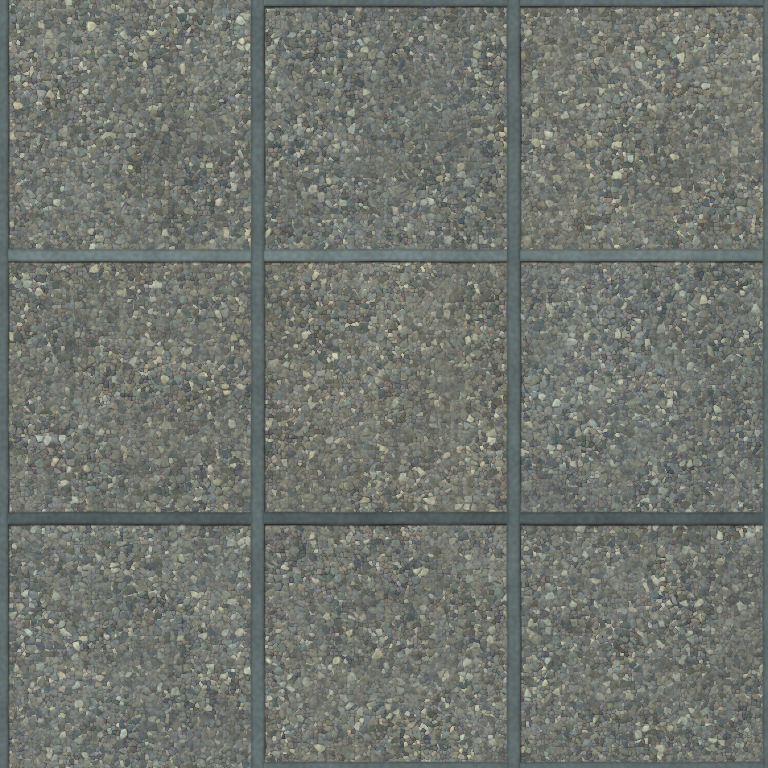
A Shadertoy shader for this texture:

```glsl
// Exposed-aggregate concrete slabs in a three by three grid with slate-grey joints.

const float TILES = 3.0;                        // slabs across and down
const vec2 JOINT_HALF = vec2(0.0088, 0.0080);   // half widths: upright, level
const float JOINT_SHIFT_X = 0.0020;
const vec3 JOINT_SHIFT_Y = vec3(0.0, -0.0080, 0.0010);  // per level joint
const vec3 JOINT_TONE = vec3(1.0, 0.86, 1.16);          // per level joint
const float JOINT_WOBBLE = 0.0010;
const vec2 SHADOW_WIDTH = vec2(0.0026, 0.0036);
const float COARSE_COUNT = 104.0;               // pebbles across the canvas
const float FINE_COUNT = 186.0;
const float WARP = 0.0032;

const vec3 JOINT = vec3(0.365, 0.410, 0.410);
const vec3 SHADOW = vec3(0.130, 0.120, 0.110);
const vec3 RUST = vec3(0.190, 0.115, 0.075);
const vec3 STONE_DARK = vec3(0.335, 0.350, 0.345);
const vec3 STONE_MID = vec3(0.480, 0.490, 0.465);
const vec3 STONE_PALE = vec3(0.690, 0.700, 0.630);
const vec3 CEMENT = vec3(0.465, 0.475, 0.450);
const vec3 WARM = vec3(0.060, 0.010, -0.050);
const vec3 GREEN = vec3(-0.025, 0.025, -0.015);

vec3 hash3(vec2 p) {
    vec3 q = fract(vec3(p.xyx) * vec3(0.1031, 0.1030, 0.0973));
    q += dot(q, q.yxz + 33.33);
    return fract((q.xxy + q.yzz) * q.zyx);
}

float cornerSlope(vec2 cell, vec2 offset, float period) {
    float angle = 6.2832 * hash3(mod(cell, period) + period).x;
    return dot(vec2(cos(angle), sin(angle)), offset);
}

// Gradient noise over the unit canvas, repeating at its borders; about -0.7 to 0.7.
float noise(vec2 uv, float period) {
    vec2 p = uv * period, i = floor(p), f = p - i;
    vec2 w = f * f * f * (f * (f * 6.0 - 15.0) + 10.0);
    vec2 e = vec2(1.0, 0.0);
    return mix(mix(cornerSlope(i, f, period), cornerSlope(i + e, f - e, period), w.x),
               mix(cornerSlope(i + e.yx, f - e.yx, period),
                   cornerSlope(i + 1.0, f - 1.0, period), w.x), w.y);
}

// Cellular pebbles: rgb is the lit stone colour, a is its coverage.
vec4 pebbles(vec2 uv, float count) {
    vec2 p = uv * count, base = floor(p), nearOffset = vec2(0.0);
    float first = 9.0, second = 9.0;
    vec3 id = vec3(0.0);
    for (int y = -1; y <= 1; y++)
    for (int x = -1; x <= 1; x++) {
        vec2 cell = base + vec2(x, y);
        vec3 h = hash3(mod(cell, count) + count);
        vec2 offset = p - cell - 0.1 - 0.8 * h.xy;
        float d = length(offset * mix(vec2(0.85, 1.15), vec2(1.15, 0.85), h.z));
        if (d < first) {
            second = first;
            first = d;
            nearOffset = offset;
            id = hash3(mod(cell, count) + 2.7 * count);
        } else second = min(second, d);
    }
    vec3 stone = mix(STONE_DARK, STONE_MID, smoothstep(0.0, 0.55, id.x));
    stone = mix(stone, STONE_PALE, smoothstep(0.80, 1.0, id.x));
    stone += WARM * (id.y - 0.45) + GREEN * (id.z - 0.5);
    float body = smoothstep(0.0, 0.35, second - first);
    stone *= mix(0.80, 1.04, body) + 0.16 * dot(nearOffset, vec2(-0.5, 0.8));
    return vec4(stone, body * step(0.45, id.z));
}

vec3 aggregate(vec2 uv, vec2 tile) {
    vec2 warped = uv + WARP * vec2(noise(uv, 90.0), noise(uv.yx, 70.0));
    vec4 coarse = pebbles(warped, COARSE_COUNT);
    vec3 color = mix(pebbles(warped, FINE_COUNT).rgb, coarse.rgb, coarse.a);
    // Cement skin lies thicker in some patches
    float skin = 0.22 + 0.5 * noise(uv, 13.0) + 0.35 * noise(uv, 47.0);
    color = mix(color, CEMENT, clamp(skin, 0.0, 0.65));
    // Fine grain, broad stains and a tone for each slab
    color *= 1.0 + 0.16 * noise(uv, 230.0) + 0.14 * noise(uv, 120.0);
    color *= 1.0 + 0.10 * noise(uv, 7.0) + 0.08 * noise(uv, 24.0);
    vec3 h = hash3(tile + 5.0);
    return color * (0.975 + 0.05 * h.x) + 0.3 * WARM * (h.y - 0.4);
}

void mainImage(out vec4 fragColor, in vec2 fragCoord) {
    vec2 uv = fragCoord / iResolution.xy;
    float aa = 1.0 / min(iResolution.x, iResolution.y);

    // Signed distance to the nearest joint on each axis
    vec2 nearest = round(uv * TILES);
    int level = int(mod(nearest.y, TILES));
    vec2 d = uv - nearest / TILES - vec2(JOINT_SHIFT_X, JOINT_SHIFT_Y[level]);
    d += JOINT_WOBBLE * vec2(noise(uv, 9.0), noise(uv.yx, 11.0));
    vec2 tile = mod(nearest - step(d, vec2(0.0)), TILES);
    vec2 halfWidth = JOINT_HALF;
    // The first column runs on unbroken across the canvas border
    if (level == 0 && tile.x < 0.5) halfWidth.y = -0.02;
    vec2 edge = abs(d) - halfWidth;

    vec3 color = aggregate(uv, tile);

    // Shadows under level joints and right of upright joints
    vec2 shade = 1.0 - smoothstep(vec2(0.0), SHADOW_WIDTH, edge);
    shade *= step(vec2(0.0, d.y), vec2(d.x, 0.0));
    if (halfWidth.y < 0.0) shade.y = 0.0;
    shade *= clamp(vec2(0.62, 0.85) + 0.6 * vec2(noise(uv, 19.0), noise(uv, 15.0)), 0.0, 1.0);
    color = mix(color, SHADOW, shade.x);
    color = mix(color, level == 2 ? RUST : SHADOW, shade.y);

    // Worn joints with darkened shoulders
    vec2 inside = 1.0 - smoothstep(-aa, aa, edge);
    float across = inside.x > 0.5 ? abs(d.x) / halfWidth.x : abs(d.y) / JOINT_HALF.y;
    vec3 joint = JOINT * mix(JOINT_TONE[level], 1.0, inside.x);
    joint *= 1.04 - 0.18 * smoothstep(0.45, 1.0, across);
    joint *= 1.0 + 0.12 * noise(uv, 22.0) + 0.12 * noise(uv, 150.0);
    color = mix(color, joint, max(inside.x, inside.y));

    fragColor = vec4(clamp(color, 0.0, 1.0), 1.0);
}
```
